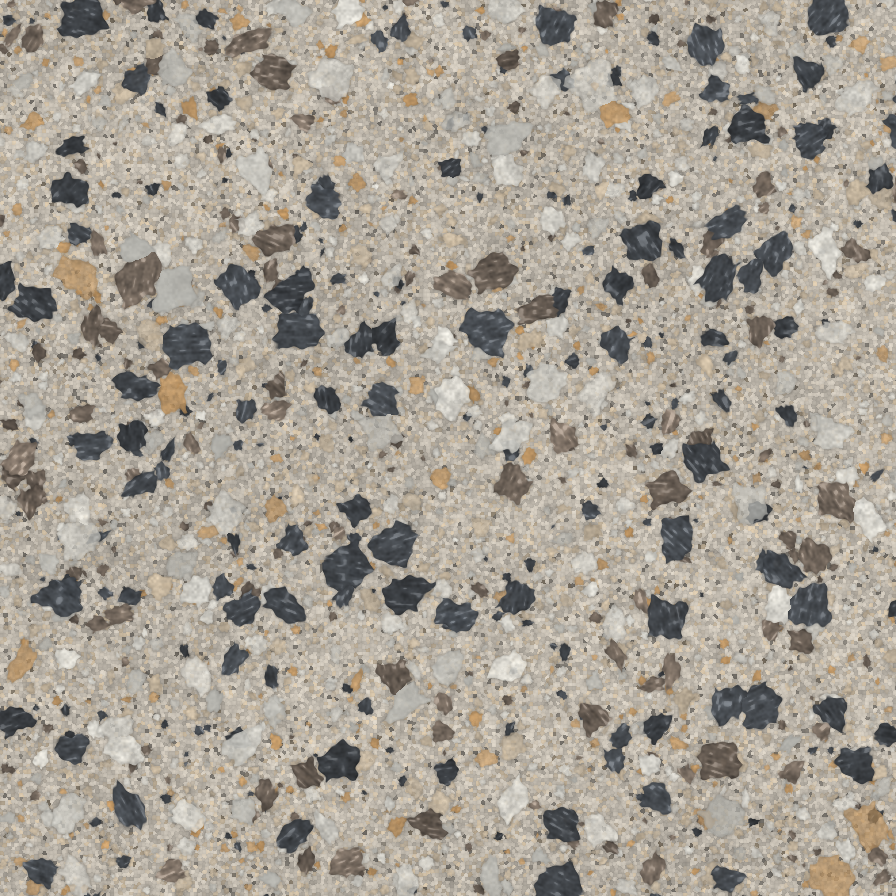
A Shadertoy shader for this texture:

```glsl
// Exposed aggregate concrete: slate, quartz, brown and ochre chips in pale sandy cement.

#define LARGE_CELLS 17.0
#define MEDIUM_CELLS 31.0
#define SMALL_CELLS 66.0
#define SAND_CELLS 235.0
#define SAND_CONTRAST 0.25
#define EDGE_SOFTNESS 0.0008
#define CEMENT vec3(0.735, 0.708, 0.664)
#define SLATE vec3(0.245, 0.262, 0.282)
#define BROWN vec3(0.430, 0.385, 0.345)
#define QUARTZ vec3(0.815, 0.808, 0.780)
#define OCHRE vec3(0.740, 0.575, 0.375)
#define TAN vec3(0.740, 0.680, 0.590)

const float TAU = 6.28319;

vec4 hash4(vec2 p) {
    vec4 q = fract(p.xyxy * vec4(0.1031, 0.1030, 0.0973, 0.1099));
    q += dot(q, q.wzxy + 33.33);
    return fract((q.xxyz + q.yzzw) * q.zywx);
}

float noise(vec2 p) {
    vec2 i = floor(p), f = fract(p);
    f = f * f * (3.0 - 2.0 * f);
    float low = mix(hash4(i).x, hash4(i + vec2(1, 0)).x, f.x);
    float high = mix(hash4(i + vec2(0, 1)).x, hash4(i + vec2(1, 1)).x, f.x);
    return mix(low, high, f.y);
}

float fbm(vec2 p) {
    return 0.55 * noise(p) + 0.3 * noise(p * 2.1 + 7.0) + 0.15 * noise(p * 4.3 + 19.0);
}

mat2 rotation(float a) {
    return mat2(cos(a), sin(a), -sin(a), cos(a));
}

// Irregular polygon of about unit radius, its outline bent by layered sines.
float chipDistance(vec2 p, vec2 id) {
    vec4 bend = hash4(id + 41.0) * TAU;
    p += 0.11 * sin(p.yx * 4.0 + bend.xy) + 0.05 * sin(p.yx * 11.0 + bend.zw);
    float d = -1.0;
    for (int k = 0; k < 6; k++) {
        vec4 h = hash4(id + float(k) * 13.7 + 5.0);
        float a = (float(k) + 0.8 * h.x) * TAU / 6.0;
        d = max(d, dot(p, vec2(cos(a), sin(a))) - mix(0.65, 1.0, h.y));
    }
    return d;
}

// Cellular sand grains with warm tints and a few dark pits.
vec3 sand(vec2 uv) {
    vec2 p = uv * SAND_CELLS, cell = floor(p), id = cell;
    float nearest = 9.0;
    for (int j = -1; j <= 1; j++)
    for (int i = -1; i <= 1; i++) {
        vec2 c = cell + vec2(i, j);
        float d = length(c + 0.15 + 0.7 * hash4(c).xy - p);
        if (d < nearest) { nearest = d; id = c; }
    }
    vec4 h = hash4(id + 71.0);
    float tone = 1.0 + SAND_CONTRAST * (h.x - 0.5) + 0.10 * (0.45 - nearest);
    tone += 0.16 * (fbm(uv * 75.0) - 0.5) + 0.10 * (fbm(uv * 5.0) - 0.5);
    tone *= 1.0 - 0.35 * step(0.965, h.y);
    vec3 tint = mix(vec3(1.0), vec3(1.03, 0.98, 0.90), smoothstep(0.7, 1.0, h.z));
    return CEMENT * tone * tint;
}

// Shares are cumulative: slate, brown, quartz, ochre; the rest is tan.
vec3 stoneColor(float pick, vec4 shares) {
    if (pick < shares.x) return SLATE;
    if (pick < shares.y) return BROWN;
    if (pick < shares.z) return QUARTZ;
    return pick < shares.w ? OCHRE : TAN;
}

// Lays one size class of scattered stones over the ground colour.
vec3 stones(vec3 ground, vec2 uv, float cells, float density, vec2 radii, vec4 shares) {
    vec2 p = uv * cells + cells, cell = floor(p), id = cell, grainPos = p;
    float dist = 9.0;
    for (int j = -1; j <= 1; j++)
    for (int i = -1; i <= 1; i++) {
        vec2 c = cell + vec2(i, j);
        vec4 h = hash4(c + cells), shape = hash4(c + cells + 23.0);
        if (h.x > density) continue;
        float radius = mix(radii.x, radii.y, shape.x);
        float aspect = mix(0.42, 1.0, sqrt(shape.y));
        vec2 q = rotation(h.w * TAU) * (p - c - 0.15 - 0.7 * h.yz);
        float d = chipDistance(q / (radius * vec2(1.0, aspect)), c) * radius * aspect;
        if (d < dist) { dist = d; id = c; grainPos = q; }
    }
    dist /= cells;

    // Surface: mottling, streaks along the chip and bright scratches on slate.
    vec4 look = hash4(id + cells + 57.0);
    vec3 color = stoneColor(look.x, shares);
    bool dark = look.x < shares.y;
    bool quartz = !dark && look.x < shares.z;
    float mottle = fbm(uv * 85.0 + look.yz * 30.0) - 0.5;
    float streak = noise(grainPos / cells * vec2(130.0, 330.0) + look.zw * 50.0) - 0.5;
    float speck = noise(uv * 330.0 + 11.0) - 0.5;
    color *= mix(0.84, 1.16, dark ? look.y : 0.35 + 0.4 * look.y);
    color *= 1.0 + (dark ? 0.45 : 0.30) * mottle + (dark ? 0.38 : 0.06) * streak + 0.16 * speck;
    if (dark) color += 0.13 * smoothstep(0.22, 0.45, streak + 0.5 * mottle);
    if (quartz) color = mix(color, vec3(0.64, 0.64, 0.62), 0.7 * smoothstep(0.45, 1.0, look.z));

    // Blend: crisp dark chips, paler ones partly veiled by cement.
    float w = max(EDGE_SOFTNESS, 0.7 / iResolution.y);
    float cover = smoothstep(w, -w, dist);
    cover *= dark ? 0.97 : mix(0.65, 0.97, look.w);
    float rim = smoothstep(4.0 * w, 0.0, abs(dist));
    return mix(ground * (1.0 - 0.10 * rim), color * (1.0 - 0.07 * rim), cover);
}

void mainImage(out vec4 fragColor, in vec2 fragCoord) {
    vec2 uv = fragCoord / iResolution.y;
    vec3 color = sand(uv);
    color = stones(color, uv, SMALL_CELLS, 0.42, vec2(0.18, 0.46), vec4(0.05, 0.13, 0.50, 0.66));
    color = stones(color, uv, MEDIUM_CELLS, 0.48, vec2(0.20, 0.50), vec4(0.20, 0.36, 0.78, 0.87));
    color = stones(color, uv, LARGE_CELLS, 0.62, vec2(0.26, 0.50), vec4(0.42, 0.60, 0.96, 0.98));
    fragColor = vec4(clamp(color, 0.0, 1.0), 1.0);
}
```
